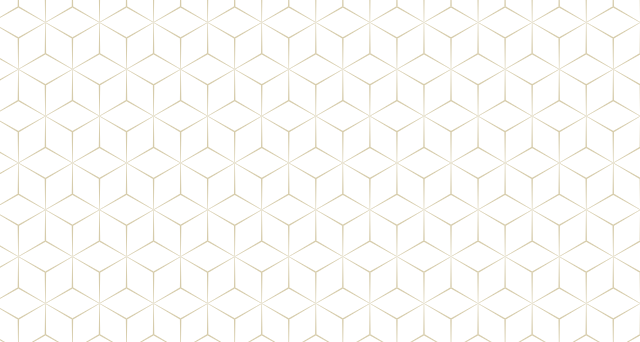
This pattern is drawn by a Shadertoy shader. Its source:

```glsl
// Tumbling-block lattice of tapered gold lines on white.

#define SPACING 0.0845                  // star to star, in canvas widths
#define ORIGIN vec2(-0.1333, 0.0126)    // one star, from the canvas centre
#define STAR_HALF_WIDTH 0.0046          // line half width at six-way stars, in spacings
#define JOINT_HALF_WIDTH 0.0131         // line half width at three-way joints
#define PAPER vec3(1.0)
#define GOLD vec3(0.84, 0.80, 0.67)

const float SQRT3 = sqrt(3.0);

// Offset from the nearest star of a triangular lattice with unit spacing.
vec2 offsetFromStar(vec2 p) {
    vec2 cell = vec2(1.0, SQRT3);
    vec2 a = mod(p, cell) - 0.5 * cell;
    vec2 b = mod(p - 0.5 * cell, cell) - 0.5 * cell;
    return dot(a, a) < dot(b, b) ? a : b;
}

// Nearest of the six spokes: x runs along it, y is the distance from its axis.
vec2 spokeCoords(vec2 offset) {
    vec2 q = abs(offset);
    vec2 slanted = vec2(0.5 * SQRT3, 0.5);
    vec2 dir = dot(q, slanted) > q.y ? slanted : vec2(0.0, 1.0);
    return vec2(dot(q, dir), abs(q.x * dir.y - q.y * dir.x));
}

// Share of a pixel covered by a line, also correct for lines thinner than a pixel.
float lineCoverage(float dist, float halfWidth, float pixel) {
    float upper = min(dist + 0.5 * pixel, halfWidth);
    float lower = max(dist - 0.5 * pixel, -halfWidth);
    return clamp((upper - lower) / pixel, 0.0, 1.0);
}

void mainImage(out vec4 fragColor, in vec2 fragCoord) {
    vec2 p = (fragCoord - 0.5 * iResolution.xy) / iResolution.x;
    float pixel = 1.0 / (iResolution.x * SPACING);

    // Each spoke swells from its star to the joint at the cell corner.
    vec2 spoke = spokeCoords(offsetFromStar((p - ORIGIN) / SPACING));
    float halfWidth = mix(STAR_HALF_WIDTH, JOINT_HALF_WIDTH, spoke.x * SQRT3);

    float ink = lineCoverage(spoke.y, halfWidth, pixel);
    fragColor = vec4(mix(PAPER, GOLD, ink), 1.0);
}
```
